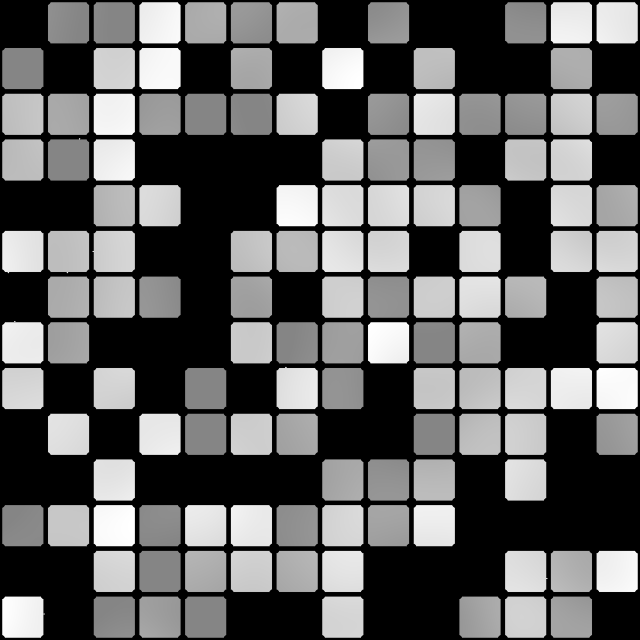
Write a three.js fragment shader that draws this pattern.

```glsl
// Draws a 14 by 14 board of randomly lit grey tiles on black, with notched corners.
varying vec2 vUv;

float hash(vec2 p) {
  vec3 q = fract(vec3(p.xyx) * 0.1031);
  q += dot(q, q.yzx + 33.33);
  return fract((q.x + q.y) * q.z);
}

vec2 gradient(vec2 corner) {
  float angle = 6.2832 * hash(corner + 71.0);
  return vec2(cos(angle), sin(angle));
}

float gradientNoise(vec2 p) {
  vec2 i = floor(p);
  vec2 f = p - i;
  vec2 u = f * f * f * (f * (f * 6.0 - 15.0) + 10.0);
  vec2 e = vec2(1.0, 0.0);
  float low = mix(dot(gradient(i), f), dot(gradient(i + e), f - e), u.x);
  float high = mix(dot(gradient(i + e.yx), f - e.yx),
                   dot(gradient(i + 1.0), f - 1.0), u.x);
  return mix(low, high, u.y);
}

// Square tile, cut at each corner by a round dot on the grid crossing
float tileDistance(vec2 p) {
  vec2 a = abs(p);
  float square = max(a.x, a.y) - 0.45;
  float notch = 0.12 - length(a - 0.5);
  return max(square, notch);
}

// Tiny bright speck somewhere on one of the four rims
float speckDistance(vec2 p, vec2 cell) {
  vec2 spot = vec2(hash(cell + 113.0) * 0.76 - 0.38, 0.46);
  if (hash(cell + 151.0) < 0.5) spot = spot.yx;
  if (hash(cell + 197.0) < 0.5) spot = -spot;
  return length(p - spot) - 0.016;
}

float coverage(float d) {
  return 1.0 - smoothstep(-0.013, 0.013, d);
}

void main() {
  vec2 grid = vUv * 14.0;
  vec2 cell = min(floor(grid), 13.0);
  vec2 p = grid - cell - 0.5;

  // About two thirds of the tiles are lit
  float lit = step(hash(cell + 19.0), 0.655);

  // Flat tone per tile, plus soft shading that drifts across the board
  float tone = mix(0.48, 1.0, hash(cell + 43.0));
  tone += 0.13 * gradientNoise(grid * 0.4 + 5.3);
  tone = clamp(tone, 0.52, 1.0);

  float shade = tone * coverage(tileDistance(p));

  // A few lit tiles carry a speck
  float speck = step(hash(cell + 229.0), 0.06) * coverage(speckDistance(p, cell));
  shade = max(shade, speck * 0.9) * lit;

  gl_FragColor = vec4(vec3(shade), 1.0);
}
```
